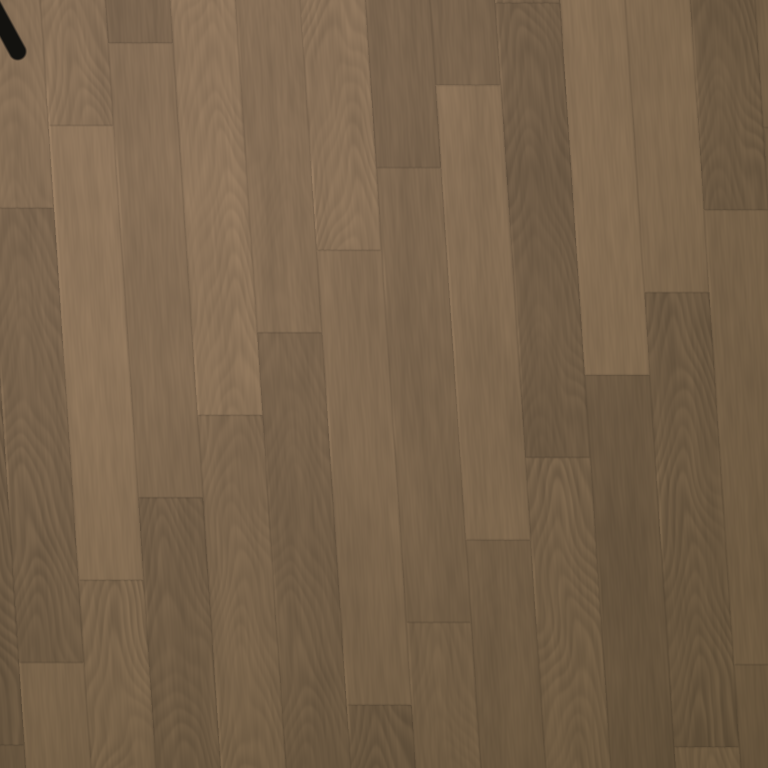
A Shadertoy shader for this texture:

```glsl
// Brown oak plank floor: leaning lanes with evenly stepped end joints, soft grain and warm light.

float hash(vec2 p) {
    return fract(sin(dot(p, vec2(127.1, 311.7))) * 43758.5);
}

vec2 gradientAt(vec2 cell) {
    float angle = 6.2832 * hash(cell);
    return vec2(cos(angle), sin(angle));
}

float gradientNoise(vec2 p) {
    vec2 i = floor(p), f = p - i;
    vec2 u = f * f * f * (f * (f * 6.0 - 15.0) + 10.0);
    vec2 e = vec2(1.0, 0.0);
    float low = mix(dot(gradientAt(i), f), dot(gradientAt(i + e), f - e), u.x);
    float high = mix(dot(gradientAt(i + e.yx), f - e.yx), dot(gradientAt(i + 1.0), f - 1.0), u.x);
    return mix(low, high, u.y);
}

// Nested arches of growth rings; g is measured in plank widths
float growthRings(vec2 g, float seed) {
    float offset = g.x - 0.3 - 0.4 * seed + 0.25 * gradientNoise(vec2(g.y * 0.6, seed * 40.0));
    float warp = gradientNoise(vec2(g.x * 2.0, g.y * 0.7) + seed * 50.0);
    float phase = fract(2.4 * g.y - 7.0 * sqrt(offset * offset + 0.008) + 2.2 * warp);
    return smoothstep(0.0, 0.7, phase) * smoothstep(1.0, 0.7, phase) - 0.45;
}

// Long streaks and fine pores running along the plank
float fibres(vec2 g, float seed) {
    vec2 q = g + seed * 70.0;
    return 0.055 * gradientNoise(q * vec2(3.5, 0.25))
         + 0.045 * gradientNoise(q * vec2(11.0, 0.8))
         + 0.050 * gradientNoise(q * vec2(27.0, 2.2));
}

vec3 floorColour(vec2 p) {
    // Lanes lean right going down; each joint sits higher than the one to its left
    float down = 1.0 - p.y;
    float across = (p.x - 0.066 * down - 0.137) / 0.0846;
    float lane = floor(across);
    float along = (down - 0.648 + 0.1074 * lane) / 0.592;
    vec2 plank = vec2(lane, floor(along));
    vec2 g = vec2(across - lane, (along - plank.y) * 7.0);
    float seed = hash(plank + 3.0);

    // Light falls from the upper left
    float light = smoothstep(1.25, 0.0, length((p - vec2(0.25, 0.92)) * vec2(0.9, 0.8)));
    vec3 colour = mix(vec3(0.39, 0.32, 0.225), vec3(0.515, 0.425, 0.333), light);

    // Plank tone, grain and figure
    float figure = smoothstep(0.25, 0.85, hash(plank + 17.3));
    figure *= 0.7 + 0.8 * gradientNoise(g * vec2(1.2, 0.5) + seed * 30.0);
    float shade = 1.0 + 0.2 * (seed - 0.5) + fibres(g, seed);
    shade -= 0.11 * figure * growthRings(g, seed);
    shade += 0.04 * gradientNoise(p * 5.0);
    colour *= shade;

    // Faint dark seams, with a broken pale bevel on one side
    float side = min(g.x, 1.0 - g.x) * 0.0846;
    float end = min(g.y, 7.0 - g.y) * 0.0846;
    float seam = smoothstep(0.0025, 0.0, min(side, end));
    float wear = smoothstep(-0.1, 0.4, gradientNoise(vec2(lane * 3.7, p.y * 6.0)));
    float bevel = smoothstep(0.004, 0.001, g.x * 0.0846);
    return colour * (1.0 - 0.09 * seam + 0.13 * bevel * wear);
}

void mainImage(out vec4 fragColor, in vec2 fragCoord) {
    // Four samples per pixel smooth the plank edges
    vec3 colour = vec3(0.0);
    for (int i = 0; i < 4; i++) {
        vec2 jitter = vec2(i % 2, i / 2) * 0.5 - 0.25;
        colour += 0.25 * floorColour((fragCoord + jitter) / iResolution.xy);
    }

    // Dark rod end lying in the top left corner
    vec2 p = fragCoord / iResolution.xy;
    vec2 start = vec2(-0.012, 0.997), rod = vec2(0.035, -0.064);
    float t = clamp(dot(p - start, rod) / dot(rod, rod), 0.0, 1.0);
    float rodDistance = length(p - start - rod * t) - 0.011;
    colour = mix(colour, vec3(0.075, 0.07, 0.06), smoothstep(0.002, -0.002, rodDistance));

    fragColor = vec4(colour, 1.0);
}
```
